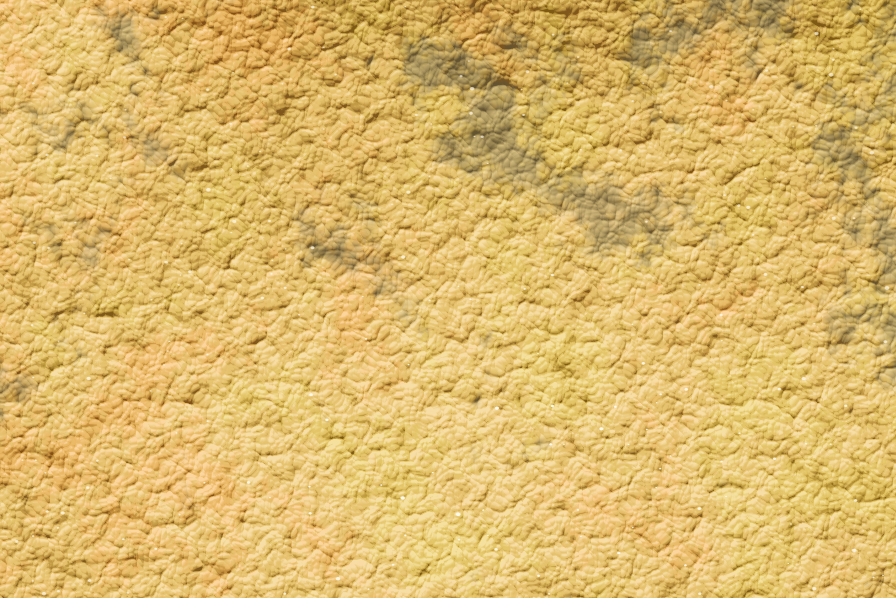
Give the GLSL for this texture, as a Shadertoy shader.

```glsl
// Sunlit golden sandstone: layered cellular domes form a grainy relief lit from above,
// warped sines lay olive-grey stains and rusty tints over it,
// and sparse quartz flecks glint on top.

vec2 hash2(vec2 p) {
    vec3 q = fract(p.xyx * vec3(0.1031, 0.1030, 0.0973));
    q += dot(q, q.yzx + 33.33);
    return fract((q.xx + q.yz) * q.zy);
}

// Rounded grain: x is the dome height, y a random value per grain
vec2 grain(vec2 p) {
    vec2 cell = floor(p), best = vec2(9.0, 0.0);
    for (int j = -1; j <= 1; j++)
    for (int i = -1; i <= 1; i++) {
        vec2 id = cell + vec2(i, j);
        vec2 rnd = hash2(id);
        vec2 d = id + rnd - p;
        float dist2 = dot(d, d);
        if (dist2 < best.x) best = vec2(dist2, fract(rnd.x * 7.0 + rnd.y * 13.0));
    }
    return vec2(1.0 - best.x, best.y);
}

// Soft blotches from rotated, warped sines, roughly -1 to 1
float blotches(vec2 p) {
    float sum = 0.0, amp = 0.5;
    for (int i = 0; i < 6; i++) {
        sum += amp * sin(p.x + 1.4 * sin(p.y * 0.8)) * cos(p.y + 1.1 * sin(p.x * 0.7));
        p = mat2(0.8, 0.6, -0.6, 0.8) * p * 1.85 + 2.7;
        amp *= 0.68;
    }
    return sum;
}

// Surface height from three grain sizes
float rockHeight(vec2 p) {
    p += 0.003 * sin(p.yx * 83.0 + 2.0 * sin(p * 57.0));
    return 0.5 * grain(p * 112.0).x
         + 0.9 * grain(p * 49.0 + 17.0).x
         + 0.9 * grain(p * 21.0 + 41.0).x;
}

// Shadow to highlight colours of the stone
vec3 stoneRamp(float t) {
    vec3 col = mix(vec3(0.50, 0.34, 0.11), vec3(0.76, 0.60, 0.27), smoothstep(0.0, 0.36, t));
    col = mix(col, vec3(0.90, 0.76, 0.43), smoothstep(0.34, 0.62, t));
    return mix(col, vec3(0.97, 0.87, 0.65), smoothstep(0.62, 1.0, t));
}

// Coverage of small bright quartz flecks
float quartz(vec2 p, float pixel) {
    vec2 q = p * 45.0, id = floor(q);
    vec2 rnd = hash2(id + 90.0);
    vec2 d = q - id - 0.25 - 0.5 * hash2(id + 31.0);
    float radius = 0.05 + 0.10 * rnd.y * rnd.y;
    float edge = 45.0 * pixel * 0.7;
    float fleck = 1.0 - smoothstep(radius - edge, radius + edge, length(d * vec2(0.85, 1.1)));
    return fleck * step(rnd.x, 0.065);
}

void mainImage(out vec4 fragColor, in vec2 fragCoord) {
    vec2 uv = fragCoord / iResolution.xy;
    vec2 p = fragCoord / iResolution.y;

    // Relief lit from above, slightly from the left
    float height = rockHeight(p);
    float relief = height - rockHeight(p + 0.004 * vec2(-0.35, 0.94));
    float bump = height - 1.72;

    // Broad exposure: pale low centre and left edge, dim upper rim
    float glow = exp(-dot((uv - vec2(0.56, 0.22)) * vec2(2.2, 2.8), (uv - vec2(0.56, 0.22)) * vec2(2.2, 2.8)));
    float leftGlow = exp(-12.0 * uv.x) * smoothstep(0.4, 0.9, uv.y);
    float rim = smoothstep(0.8, 1.05, uv.y) * smoothstep(0.1, 0.35, uv.x);
    float tone = 0.54 + 0.20 * glow + 0.16 * leftGlow - 0.20 * rim
               + 0.07 * blotches(p * 5.0 + 8.0);

    float speck = grain(p * 112.0 + 5.0).y - 0.5;
    float light = tone + 0.95 * relief + 0.25 * bump + 0.12 * speck;
    vec3 col = stoneRamp(light);

    // Rusty tint toward the left, yellower elsewhere
    float rust = blotches(p * 9.0 + 30.0) + 0.35 - 0.7 * uv.x + 0.5 * speck;
    col += vec3(0.02, -0.035, -0.03) * smoothstep(0.0, 0.8, rust);
    col += vec3(-0.01, 0.01, -0.03) * smoothstep(0.1, 0.7, -rust);

    // Olive-grey stains, densest toward the top and right
    float bias = -0.36 + 0.45 * uv.y + 0.28 * smoothstep(0.5, 1.0, uv.x)
               - 0.25 * glow - 0.4 * leftGlow;
    float stain = smoothstep(0.12, 0.75, blotches(p * 8.0 + 3.0) + bias - 0.25 * bump + 0.2 * speck);
    vec3 olive = vec3(0.59, 0.52, 0.34) * (0.62 + 0.75 * clamp(light, 0.0, 1.0));
    col = mix(col, olive, 0.85 * stain);

    // Glinting flecks, stronger where the stone is bright
    float glint = quartz(p, 1.0 / iResolution.y) * (0.65 + 0.35 * glow);
    col = mix(col, vec3(1.0, 0.98, 0.93), glint);

    fragColor = vec4(clamp(col, 0.0, 1.0), 1.0);
}
```
